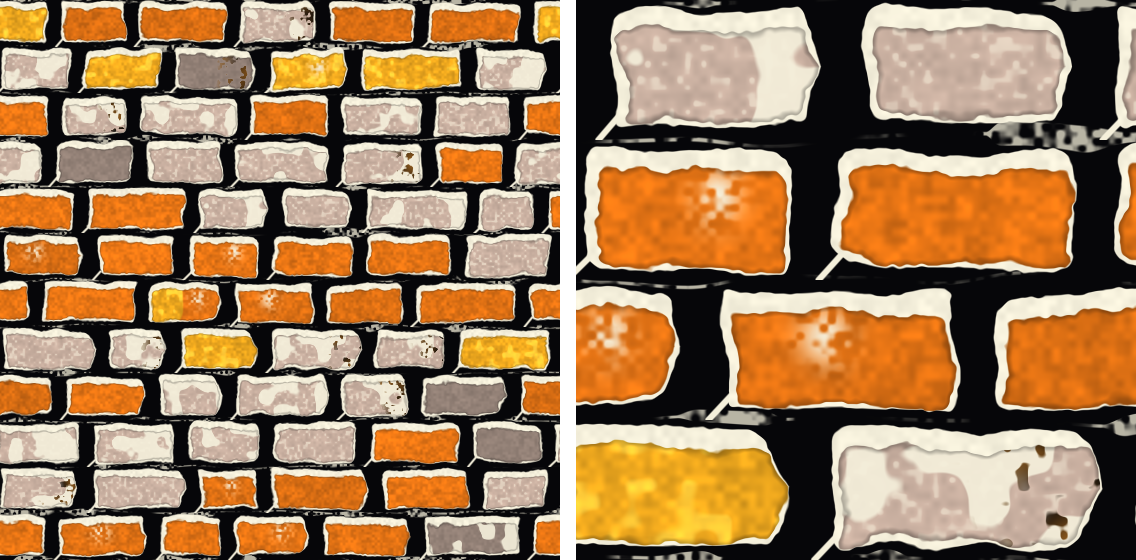
Left, the full canvas; right, a detail of the centre.
Give the GLSL for this texture, as a WebGL 2 fragment shader.

```glsl
#version 300 es
precision highp float;
// Worn brick wall: uneven courses of orange, amber and pale bricks with cream
// rims on black joints. Each brick is a wobbling rounded box between jittered
// joints; hashes pick its colour and wear. One unit is the height of a course.
uniform vec2 u_resolution;
out vec4 fragColor;

#define ROWS 12.0
#define COLS 6.0
#define WOBBLE 0.10
#define RIM_TOP 0.14
#define RIM_LEFT 0.07
#define SHADOW 0.15
#define BLACK vec3(0.025, 0.025, 0.035)
#define CREAM vec3(0.96, 0.94, 0.86)
#define ORANGE vec3(0.89, 0.45, 0.08)
#define AMBER vec3(0.95, 0.67, 0.12)
#define PALE vec3(0.79, 0.69, 0.63)
#define TAUPE vec3(0.57, 0.50, 0.46)

const float PITCH = ROWS / COLS;

float hash(vec2 p) {
  vec3 q = fract(p.xyx * 0.1031);
  q += dot(q, q.yzx + 33.33);
  return fract((q.x + q.y) * q.z);
}

// Value noise with n cells across the canvas, wrapping at its borders
float noise(vec2 uv, float n) {
  vec2 p = uv * n, i = floor(p), f = fract(p);
  f = f * f * (3.0 - 2.0 * f);
  vec2 a = mod(i, n), b = mod(i + 1.0, n);
  return mix(mix(hash(a), hash(vec2(b.x, a.y)), f.x),
             mix(hash(vec2(a.x, b.y)), hash(b), f.x), f.y);
}

float boxDist(vec2 p, vec2 lo, vec2 hi, float radius) {
  vec2 q = abs(p - 0.5 * (lo + hi)) - 0.5 * (hi - lo) + radius;
  return length(max(q, 0.0)) + min(max(q.x, q.y), 0.0) - radius;
}

float segmentDist(vec2 p, vec2 a, vec2 b) {
  vec2 d = b - a;
  return length(p - a - d * clamp(dot(p - a, d) / dot(d, d), 0.0, 1.0));
}

float cover(float d) {
  float px = ROWS / u_resolution.y;
  return 1.0 - smoothstep(-px, px, d);
}

// Running bond with a few courses out of step
float stagger(float row) {
  bool slipped = mod(row, 6.0) == 1.0 || mod(row, 8.0) == 0.0;
  return (mod(row, 2.0) == 1.0) != slipped ? 0.6 : 0.03;
}

float joint(float col, float row) {
  float spread = mix(0.3, 1.1, pow(hash(vec2(row, 7.0)), 2.0));
  float jitter = hash(vec2(mod(col, COLS), row + 20.0)) - 0.5;
  return PITCH * (col + stagger(row)) - 0.17 + spread * jitter;
}

// Brick surface: base colour, grain, then wear
vec3 faceColor(vec2 uv, vec2 id, vec2 local) {
  float kind = hash(id + 41.0), tone = hash(id + 53.0), wear = hash(id + 67.0);
  float grain = noise(uv, 210.0), blotch = noise(uv, 90.0), patches = noise(uv, 38.0);
  float warmRow = 0.5 + 0.5 * cos(6.2832 * id.y / 5.5);
  float amberChance = mod(id.y, 2.0) == 0.0 && warmRow < 0.8 ? 0.85 : 0.1;
  float ragged = local.x + 0.25 * (patches - 0.5);
  vec3 c;
  if (kind < mix(0.15, 0.92, warmRow)) {
    float amber = step(tone, amberChance);
    if (wear > 0.88) amber = 1.0 - smoothstep(0.38, 0.42, ragged);
    c = mix(ORANGE * (0.93 + 0.12 * tone), AMBER, amber);
    c *= 0.82 + 0.2 * grain + 0.16 * blotch;
    c += amber * vec3(0.04, 0.12, 0.1) * smoothstep(0.6, 0.85, blotch);
    vec2 glint = (local - vec2(0.25 + 0.5 * tone, 0.6)) * vec2(1.7, 0.8);
    float shine = exp(-30.0 * dot(glint, glint)) * step(0.68, wear);
    return mix(c, CREAM, shine * smoothstep(0.25, 0.8, grain));
  }
  c = mix(PALE, TAUPE, step(0.84, tone)) * (0.9 + 0.13 * grain + 0.09 * blotch);
  c = mix(c, CREAM, 0.45 * smoothstep(0.62, 0.9, grain) * step(tone, 0.84));
  float bleached = smoothstep(0.56, 0.64, patches + 0.5 * (ragged - 0.5) + 0.2 * (blotch - 0.5));
  c = mix(c, CREAM, 0.9 * bleached * step(0.4, wear) * step(tone, 0.9));
  float chips = smoothstep(0.62, 0.72, 0.6 * blotch + 0.4 * grain) * smoothstep(0.5, 0.8, ragged);
  return mix(c, mix(BLACK, vec3(0.6, 0.38, 0.12), patches), chips * step(0.72, wear));
}

void main() {
  vec2 uv = gl_FragCoord.xy / u_resolution, g = uv * ROWS;
  float row = floor(g.y), col = floor(g.x / PITCH - stagger(row));
  if (g.x < joint(col, row)) col -= 1.0;
  else if (g.x >= joint(col + 1.0, row)) col += 1.0;
  vec2 id = vec2(mod(col, COLS), row);
  vec2 lo = vec2(joint(col, row) + 0.17, row + 0.07 + 0.05 * hash(id + 3.0));
  vec2 hi = vec2(joint(col + 1.0, row) - SHADOW, row + 0.91 + 0.05 * hash(id + 9.0));
  vec2 mid = 0.5 * (lo + hi);

  // Black joints with broken lines and crumbs of mortar
  float fine = noise(uv, 230.0), crumbs = noise(uv, 27.0);
  float seam = abs(g.y - round(g.y) - 0.12 * (noise(uv, 20.0) - 0.5));
  float width = 0.012 + 0.07 * smoothstep(0.62, 0.9, crumbs);
  float mortar = cover(seam - width) * smoothstep(0.35, 0.6, crumbs) * smoothstep(0.2, 0.7, fine);
  vec3 color = mix(BLACK, CREAM * 0.75, mortar);
  float spur = segmentDist(g, lo + vec2(0.04, 0.08), vec2(lo.x - 0.12, row)) - 0.022;
  color = mix(color, CREAM, cover(spur) * step(0.45, hash(id + 15.0)));

  // Skewed, tapered outline with a cream rim, widest on top
  vec2 p = g + WOBBLE * (vec2(noise(uv, 36.0), noise(uv + 0.37, 36.0)) - 0.5);
  p += vec2(0.16, 0.05) * (vec2(hash(id + 21.0), hash(id + 27.0)) - 0.5) * (g - mid).yx;
  float taper = 0.32 * step(0.65, hash(id + 33.0));
  p.x += taper * abs(g.y - mid.y) * smoothstep(mid.x, hi.x, g.x);
  float body = boxDist(p, lo, hi, 0.04 + 0.12 * hash(id + 37.0));
  color = mix(color, CREAM * (0.96 + 0.08 * fine), cover(body + 0.02 * (fine - 0.5)));

  // Inner face with a ragged, slightly darker border
  vec2 chip = 0.07 * (vec2(noise(uv, 64.0), noise(uv + 0.61, 64.0)) - 0.5);
  float face = boxDist(p + chip, lo + vec2(RIM_LEFT, 0.03), hi - vec2(0.03, RIM_TOP), 0.06);
  face += 0.03 * (fine - 0.5);
  vec3 surface = faceColor(uv, id, (g - lo) / (hi - lo));
  surface *= mix(0.72, 1.0, smoothstep(0.0, 0.05, -face));
  color = mix(color, surface, cover(max(face, body)));
  fragColor = vec4(color, 1.0);
}
```
